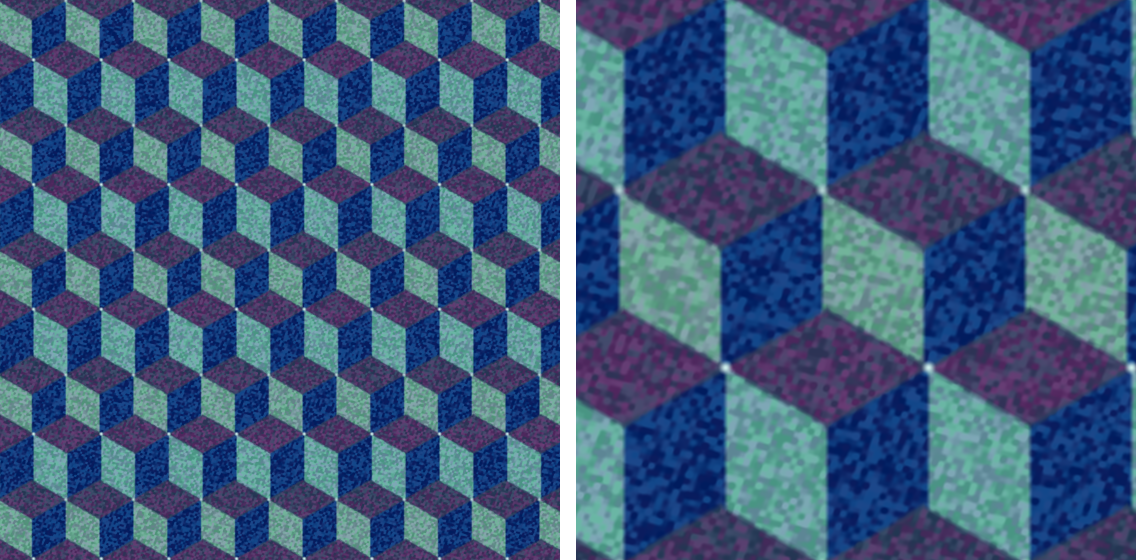
Left, the full canvas; right, a detail of the centre.
Write a WebGL 1 fragment shader that draws this pattern.

```glsl
precision highp float;

uniform vec2 u_resolution;

float hash(vec2 cell) {
  vec3 p = fract(vec3(cell.xyx) * 0.1031);
  p += dot(p, p.yzx + 33.33);
  return fract((p.x + p.y) * p.z);
}

float valueNoise(vec2 p) {
  vec2 cell = floor(p);
  vec2 f = smoothstep(0.0, 1.0, fract(p));
  float low = mix(hash(cell), hash(cell + vec2(1.0, 0.0)), f.x);
  float high = mix(hash(cell + vec2(0.0, 1.0)), hash(cell + 1.0), f.x);
  return mix(low, high, f.y);
}

// Thread-sized speckle, sheared along the weave
float grain(vec2 uv, float seed) {
  vec2 thread = vec2(uv.x + 0.35 * uv.y, uv.y - 0.25 * uv.x) * 250.0;
  return smoothstep(0.15, 0.85, valueNoise(thread + seed));
}

void main() {
  vec2 uv = gl_FragCoord.xy / u_resolution.y;
  uv.y = 1.0 - uv.y;

  // One unit is the width of a cube; two staggered rows make a period
  vec2 p = uv * 8.276;
  p.y = mod(p.y, 1.843);
  float soft = max(0.016, 8.276 / u_resolution.y);

  float tone = grain(uv, 17.0);
  float tint = grain(uv, 71.0);
  float stitch = grain(uv, 143.0);

  vec3 slate = vec3(0.18, 0.26, 0.37);
  vec3 blue = mix(vec3(0.02, 0.11, 0.37), vec3(0.09, 0.28, 0.54), tone);
  blue.r += 0.04 * (tint - 0.5);
  vec3 color = blue;

  // Each row covers everything below its zigzag upper edge
  for (int i = -1; i <= 2; i++) {
    float row = float(i);
    float odd = mod(row, 2.0);
    float dx = fract(p.x - 0.472 - 0.524 * odd + 0.5) - 0.5;
    float dy = p.y - (0.011 + 0.9215 * row - 0.0485 * odd);
    float rise = 0.285 * (1.0 - 2.0 * abs(dx));

    // Cloth colours differ slightly from row to row
    vec3 teal = mix(vec3(0.36, 0.63, 0.56), vec3(0.44, 0.57, 0.63), tint);
    teal += mix(vec3(0.02, 0.01, -0.02), vec3(-0.01, 0.02, 0.02), odd);
    teal += 0.13 * (tone - 0.5);
    vec3 purple = mix(slate, vec3(0.36, 0.19, 0.41), 0.15 + 0.7 * tint);
    purple += vec3(0.035, -0.01, 0.01) * (odd - 0.5 + 2.0 * dy);
    purple += 0.09 * (tone - 0.5);

    // Left and right sides, then the rhombus on top
    float rightSide = 0.25 - abs(fract(dx + 0.25) - 0.5);
    vec3 face = mix(teal, blue, smoothstep(-soft, soft, rightSide));
    face = mix(purple, face, smoothstep(-soft, soft, dy - rise));
    color = mix(color, face, smoothstep(-soft, soft, dy + rise));

    // Broken stitches along the sloping edges
    float edge = abs(abs(dy) - rise);
    float seam = 1.0 - smoothstep(0.0, 0.016 + soft, edge);
    color = mix(color, slate, seam * (0.15 + 0.5 * stitch));

    // Pale knot where the rhombus tips meet
    float knot = length(vec2(0.5 - abs(dx), dy));
    float glint = 1.0 - smoothstep(0.0, 0.026 + soft, knot);
    color = mix(color, vec3(0.80, 0.93, 0.92), glint * (0.8 + 0.2 * odd));
  }

  gl_FragColor = vec4(clamp(color, 0.0, 1.0), 1.0);
}
```
